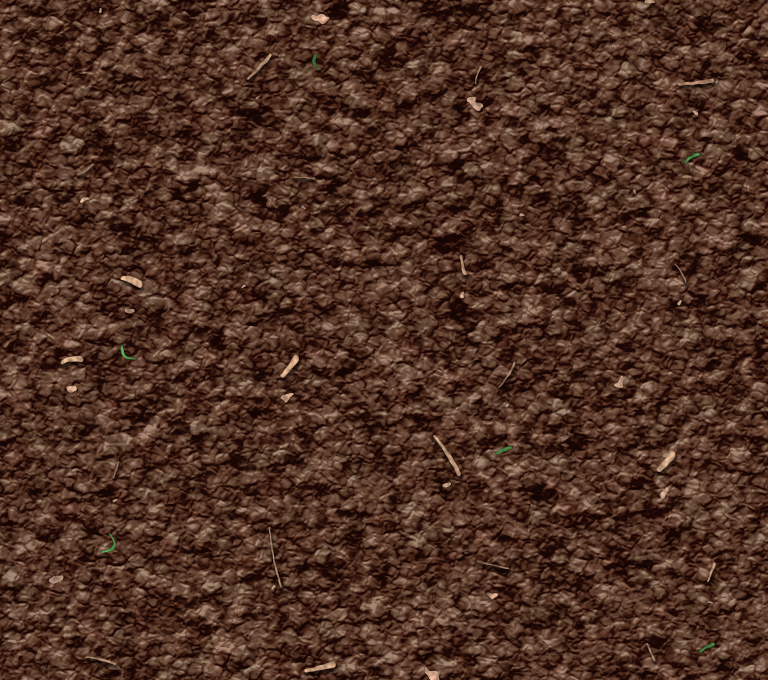
This texture is drawn by a Shadertoy shader. Its source:

```glsl
// Draws crumbly brown garden soil with clods, hollows, straw, pale chips and green shoots.

// Soil tones, dark to light, and the tone value at which each is reached
const vec3 HOLLOW = vec3(0.12, 0.03, 0.02);
const vec3 DEEP   = vec3(0.24, 0.12, 0.07);
const vec3 EARTH  = vec3(0.35, 0.22, 0.16);
const vec3 CRUMB  = vec3(0.45, 0.33, 0.26);
const vec3 GLINT  = vec3(0.64, 0.52, 0.44);
const float HOLLOW_AT = -2.15;
const float DEEP_AT   = -1.30;
const float EARTH_AT  = -0.40;
const float CRUMB_AT  = 0.80;
const float GLINT_AT  = 2.05;
// Litter
const vec3 STRAW = vec3(0.80, 0.64, 0.51);
const vec3 CHIP  = vec3(0.82, 0.64, 0.53);
const vec3 SHOOT = vec3(0.27, 0.50, 0.26);
const int STRAWS = 20;
const int CHIPS  = 26;
const int SHOOTS = 6;
// Grain frequencies, in cells per canvas height
const float BIG_CLODS   = 21.0;
const float MID_CLODS   = 46.0;
const float FINE_CLODS  = 102.0;
const float GRIT        = 165.0;
// Lighting
const vec2  LIGHT_DIR   = vec2(-0.25, 0.97);
const float LIGHT_STEP  = 0.0014;
const float LIGHT_GAIN  = 1.05;
const float SQUASH      = 1.18;
const float TAU         = 6.28319;

vec2 hash2(vec2 p) {
    vec3 q = fract(p.xyx * vec3(0.1031, 0.1030, 0.0973));
    q += dot(q, q.yzx + 33.33);
    return fract((q.xx + q.yz) * q.zy);
}

float cornerSlope(vec2 cell, vec2 offset) {
    float a = TAU * hash2(cell).x;
    return dot(vec2(cos(a), sin(a)), offset);
}

float gradNoise(vec2 p) {
    vec2 i = floor(p), f = p - i;
    vec2 u = f * f * f * (f * (f * 6.0 - 15.0) + 10.0);
    vec2 e = vec2(1.0, 0.0);
    return mix(mix(cornerSlope(i, f), cornerSlope(i + e, f - e), u.x),
               mix(cornerSlope(i + e.yx, f - e.yx), cornerSlope(i + e.xx, f - e.xx), u.x), u.y);
}

// Height of scattered round lumps, in cell units
float clods(vec2 p, float minRadius, float maxRadius) {
    vec2 cell = floor(p);
    float top = 0.0;
    for (int y = -1; y <= 1; y++)
    for (int x = -1; x <= 1; x++) {
        vec2 id = cell + vec2(x, y);
        vec2 d = p - id - hash2(id);
        float r = mix(minRadius, maxRadius, hash2(id + 71.0).x);
        top = max(top, 0.6 * (r - dot(d, d) / r));
    }
    return top;
}

// x: ground height, y: how open (positive) or sunken (negative) the spot is
vec2 relief(vec2 p) {
    p.y *= SQUASH;
    p += 0.006 * vec2(gradNoise(p * 60.0), gradNoise(p * 60.0 + 37.0));
    float big  = clods(p * BIG_CLODS, 0.12, 0.55);
    float mid  = clods(p * MID_CLODS + 11.0, 0.20, 0.75);
    float fine = clods(p * FINE_CLODS + 23.0, 0.35, 0.75);
    float grit = gradNoise(p * GRIT);
    float height = 1.0 * big / BIG_CLODS + 0.8 * mid / MID_CLODS
                 + 0.8 * fine / FINE_CLODS + 0.6 * grit / GRIT;
    return vec2(height, 4.0 * (mid - 0.21) + 3.5 * (fine - 0.23));
}

float ramp(float a, float b, float x) { return clamp((x - a) / (b - a), 0.0, 1.0); }

vec3 soilColour(float tone) {
    vec3 c = HOLLOW * mix(0.65, 1.0, ramp(HOLLOW_AT - 1.2, HOLLOW_AT, tone));
    c = mix(c, DEEP,  ramp(HOLLOW_AT, DEEP_AT, tone));
    c = mix(c, EARTH, ramp(DEEP_AT, EARTH_AT, tone));
    c = mix(c, CRUMB, ramp(EARTH_AT, CRUMB_AT, tone));
    return mix(c, GLINT, ramp(CRUMB_AT, GLINT_AT, tone));
}

vec3 soil(vec2 p) {
    vec2 s = LIGHT_DIR * LIGHT_STEP;
    float slope = (relief(p - s).x - relief(p + s).x) / (2.0 * LIGHT_STEP);
    float patches = 0.7 * gradNoise(p * 8.0) + 1.3 * gradNoise(p * 30.0 + 5.0);
    float pits = smoothstep(0.32, 0.52, gradNoise(p * vec2(17.0, 27.0) + 90.0));
    float tone = LIGHT_GAIN * slope + relief(p).y + patches - 1.6 * pits;
    float tint = gradNoise(p * 26.0 + 50.0);
    return soilColour(tone) * (1.0 + 0.1 * tint * vec3(-0.6, 0.4, 0.2));
}

// Distance to a bent, tapered sliver centred at the origin
float sliver(vec2 p, float angle, float halfLength, float width, float bend) {
    float c = cos(angle), s = sin(angle);
    vec2 q = vec2(c * p.x + s * p.y, c * p.y - s * p.x);
    q.y += bend * (q.x * q.x / halfLength - 0.4 * halfLength);
    float taper = mix(0.6, 1.0, ramp(-halfLength, halfLength, q.x));
    return length(vec2(max(abs(q.x) - halfLength, 0.0), q.y)) - width * taper;
}

// Evenly spread litter positions over the canvas
vec2 scatter(int i, float seed, vec2 canvas) {
    return canvas * fract(float(i) * vec2(0.7549, 0.5698) + hash2(vec2(seed, 3.0)));
}

vec3 lay(vec3 ground, vec3 colour, float d, float shadow, float edge) {
    ground *= mix(0.5, 1.0, smoothstep(-0.001, 0.004, shadow));
    return mix(ground, colour, 1.0 - smoothstep(-edge, edge, d));
}

void mainImage(out vec4 fragColor, in vec2 fragCoord) {
    vec2 p = fragCoord / iResolution.y;
    vec2 canvas = vec2(iResolution.x / iResolution.y, 1.0);
    float edge = max(0.0011, 0.6 / iResolution.y);
    vec2 drop = vec2(-0.001, 0.004);
    vec3 col = soil(p);
    float grain = 1.0 + 0.5 * gradNoise(p * 130.0);
    vec2 ragged = vec2(gradNoise(p * 85.0), gradNoise(p * 85.0 + 9.0));

    for (int i = 0; i < CHIPS; i++) {
        vec2 r = hash2(vec2(i, 17.0)), q = p - scatter(i, 1.0, canvas);
        float size = mix(0.0025, 0.010, r.x * r.x * r.x);
        q += size * 0.8 * ragged;
        float d = sliver(q, TAU * r.y, size * 0.7, size * 0.7, 0.0);
        col = lay(col, mix(GLINT, CHIP, r.y) * grain, d, d + 0.001, edge);
    }
    for (int i = 0; i < STRAWS; i++) {
        vec2 r = hash2(vec2(i, 41.0)), t = hash2(vec2(i, 67.0));
        vec2 q = p - scatter(i, 2.0, canvas) + 0.0015 * ragged;
        float angle = (r.x - 0.5) * 2.8, len = mix(0.012, 0.045, r.y * r.y);
        float width = mix(0.0012, 0.0055, t.x * t.x), bend = 0.25 * (t.y - 0.5);
        float d = sliver(q, angle, len, width, bend);
        float shadow = sliver(q + drop, angle, len, width, bend);
        col = lay(col, mix(CRUMB, STRAW, 0.3 + 0.7 * t.x) * grain, d, shadow, edge);
    }
    for (int i = 0; i < SHOOTS; i++) {
        vec2 r = hash2(vec2(i, 83.0)), q = p - scatter(i, 5.0, canvas) + 0.002 * ragged;
        float d = sliver(q, TAU * r.x, mix(0.008, 0.015, r.y), 0.0025, 1.2 * r.x);
        col = lay(col, SHOOT * grain * mix(0.7, 1.3, r.y), d, d + 0.001, edge);
    }
    fragColor = vec4(clamp(col, 0.0, 1.0), 1.0);
}
```
